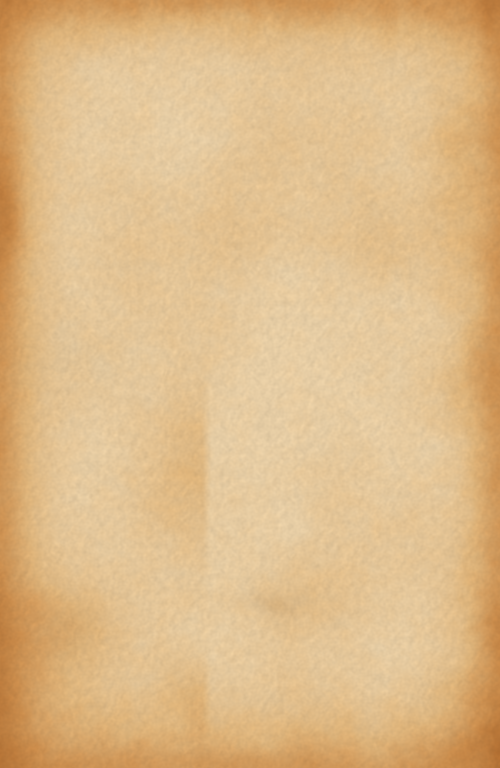
This texture is drawn by a Shadertoy shader. Its source:

```glsl
// Aged parchment: a pale sheet with scorched borders, soft stains and a crease.
// One "age" value sums border falloffs, stains and gradient noise, then a
// colour ramp turns it from cream through ochre to brown; fibres add grain.

vec2 hashGradient(vec2 cell) {
    vec3 h = fract(vec3(cell.xyx) * vec3(0.1031, 0.1030, 0.0973));
    h += dot(h, h.yzx + 33.33);
    return fract((h.xx + h.yz) * h.zy) * 2.0 - 1.0;
}

float gradientNoise(vec2 p) {
    vec2 i = floor(p), f = p - i;
    vec2 u = f * f * f * (f * (f * 6.0 - 15.0) + 10.0);
    vec2 e = vec2(0.0, 1.0);
    float low = mix(dot(hashGradient(i), f),
                    dot(hashGradient(i + e.yx), f - e.yx), u.x);
    float high = mix(dot(hashGradient(i + e), f - e),
                     dot(hashGradient(i + 1.0), f - 1.0), u.x);
    return mix(low, high, u.y);
}

float fbm(vec2 p) {
    float sum = 0.0, amplitude = 0.5;
    for (int octave = 0; octave < 5; octave++) {
        sum += amplitude * gradientNoise(p);
        p = mat2(1.6, 1.2, -1.2, 1.6) * p + 7.3;
        amplitude *= 0.6;
    }
    return sum;
}

// Soft elliptical spot, 1 at its centre
float stain(vec2 p, vec2 centre, vec2 radius) {
    vec2 q = (p - centre) / radius;
    return exp(-dot(q, q));
}

// Scorching that fades with distance from one side
float scorch(float distanceToSide, float width) {
    return exp(-pow(max(distanceToSide, 0.0) / width, 1.4));
}

vec3 parchmentRamp(float age) {
    vec3 c = mix(vec3(0.905, 0.805, 0.645), vec3(0.865, 0.70, 0.475), clamp(age / 0.35, 0.0, 1.0));
    c = mix(c, vec3(0.785, 0.545, 0.295), clamp((age - 0.35) / 0.35, 0.0, 1.0));
    return mix(c, vec3(0.64, 0.37, 0.14), clamp((age - 0.7) / 0.4, 0.0, 1.0));
}

void mainImage(out vec4 fragColor, in vec2 fragCoord) {
    vec2 uv = fragCoord / iResolution.xy;
    vec2 p = fragCoord / iResolution.y;
    float mottling = fbm(p * 9.0);
    float blotches = fbm(p * 30.0 + 20.0);
    vec2 warped = uv + 0.035 * vec2(mottling, fbm(p * 9.0 + 40.0));

    // Scorched borders, merged so the corners darken smoothly
    float clean = 1.0 - 0.64 * scorch(warped.x, 0.074);
    clean *= 1.0 - 0.62 * scorch(1.0 - warped.x, 0.076);
    clean *= 1.0 - 0.62 * scorch(1.0 - warped.y, 0.050);
    clean *= 1.0 - 0.60 * scorch(warped.y, 0.070);
    float age = 0.035 + 0.93 * (1.0 - clean);

    // Darker corners and edge patches
    age += 0.24 * stain(warped, vec2(0.13, 0.19), vec2(0.12, 0.065));
    age += 0.16 * stain(warped, vec2(0.04, 0.10), vec2(0.16, 0.12));
    age += 0.10 * stain(warped, vec2(0.98, 0.05), vec2(0.12, 0.10));
    age += 0.22 * stain(warped, vec2(0.0, 0.72), vec2(0.04, 0.08));
    age += 0.10 * stain(warped, vec2(1.0, 0.17), vec2(0.05, 0.04));
    age += 0.12 * stain(warped, vec2(0.90, 0.77), vec2(0.06, 0.13));

    // Broad tan clouds on the sheet
    age += 0.13 * stain(warped, vec2(0.60, 0.81), vec2(0.18, 0.09));
    age += 0.15 * stain(warped, vec2(0.75, 0.69), vec2(0.12, 0.07));
    age += 0.12 * stain(warped, vec2(0.46, 0.69), vec2(0.10, 0.06));
    age += 0.09 * stain(warped, vec2(0.32, 0.64), vec2(0.14, 0.16));
    age += 0.16 * stain(warped, vec2(0.62, 0.21), vec2(0.16, 0.055));
    age += 0.08 * stain(warped, vec2(0.68, 0.32), vec2(0.15, 0.07));

    // Pale worn areas
    age -= 0.04 * stain(warped, vec2(0.52, 0.44), vec2(0.10, 0.10));
    age -= 0.09 * stain(warped, vec2(0.58, 0.32), vec2(0.04, 0.025));
    age -= 0.05 * stain(warped, vec2(0.36, 0.80), vec2(0.07, 0.12));

    // Vertical crease: ochre stains stop sharply on its right side
    float leftOfCrease = 1.0 - smoothstep(0.402, 0.426, uv.x + 0.008 * mottling);
    float creaseStain = 0.23 * stain(uv, vec2(0.39, 0.40), vec2(0.11, 0.085))
                      + 0.09 * stain(uv, vec2(0.36, 0.31), vec2(0.12, 0.10))
                      + 0.20 * stain(uv, vec2(0.39, 0.10), vec2(0.07, 0.05));
    age += leftOfCrease * creaseStain;

    // Mottling, blotches and faint streaks in the upper border
    age += 0.17 * mottling + 0.16 * blotches;
    age += 0.12 * scorch(1.0 - uv.y, 0.05) * gradientNoise(p * vec2(45.0, 9.0));

    // Paper colour, with greyer smudges
    vec3 colour = parchmentRamp(age);
    float smudge = stain(warped, vec2(0.55, 0.217), vec2(0.055, 0.012))
                 + 0.4 * stain(warped, vec2(0.15, 0.175), vec2(0.05, 0.03));
    colour -= 0.05 * smudge * vec3(1.0, 0.95, 0.8);
    colour -= 0.015 * stain(warped, vec2(0.15, 0.53), vec2(0.12, 0.05));

    // Paper grain: blotches, slanted fibres and fine specks
    vec2 slanted = mat2(0.8, 0.6, -0.6, 0.8) * p;
    float fibres = gradientNoise(slanted * vec2(150.0, 75.0) + 4.0 * mottling)
                 + 0.9 * gradientNoise(p * vec2(130.0, 105.0) + 60.0)
                 + 0.9 * gradientNoise(p * vec2(230.0, 245.0));
    colour *= 1.0 + 0.042 * fibres + 0.05 * blotches;

    fragColor = vec4(clamp(colour, 0.0, 1.0), 1.0);
}
```
